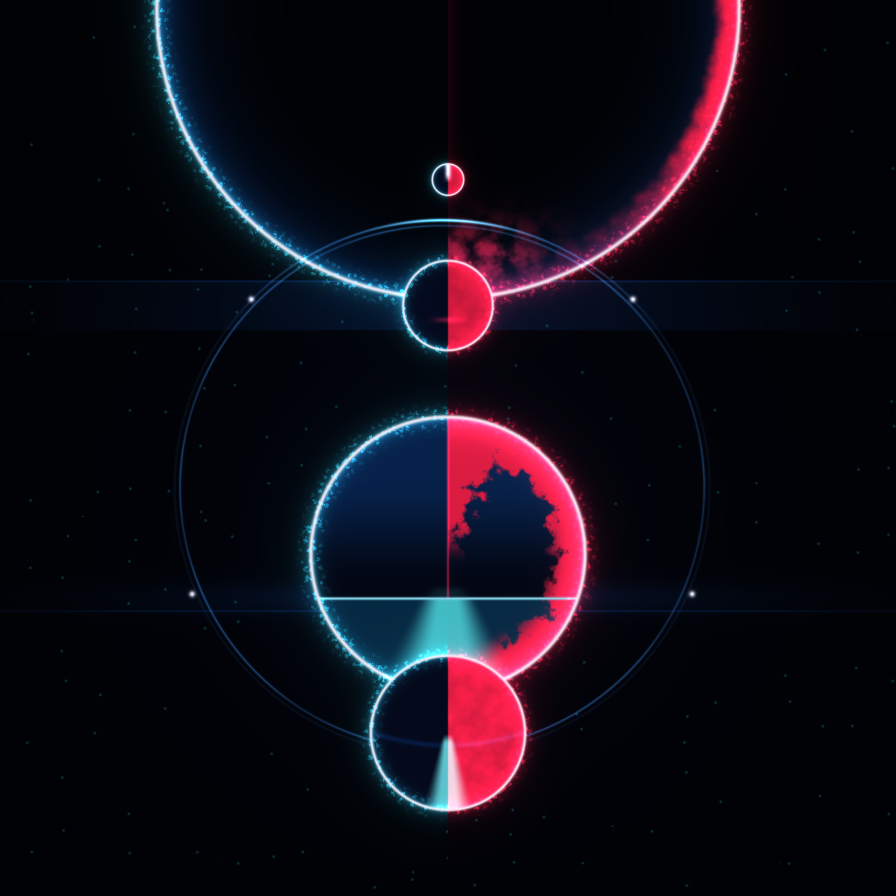
This background is drawn by a Shadertoy shader. Its source:

```glsl
// A column of neon-rimmed discs, split cyan and crimson, in a dark navy void.
// Circle distances give rims and halos; layered cellular noise erodes the
// crimson areas, and thin rings, flares and light cones complete the scene.

const vec3 CYAN    = vec3(0.16, 0.76, 0.88);
const vec3 CRIMSON = vec3(0.95, 0.12, 0.28);
const vec3 HOT     = vec3(0.95, 0.92, 0.96);
const vec3 NAVY    = vec3(0.010, 0.025, 0.075);
const vec3 BLUE    = vec3(0.025, 0.13, 0.29);
const vec3 VOID    = vec3(0.001, 0.004, 0.014);

// Discs: centre x, centre y, radius, rim width
const vec4 GIANT = vec4(0.5, 0.992, 0.325, 0.0042);
const vec4 TINY  = vec4(0.5, 0.7995, 0.0175, 0.0014);
const vec4 SMALL = vec4(0.5, 0.659, 0.050, 0.0025);
const vec4 MAIN  = vec4(0.5, 0.3815, 0.153, 0.0040);
const vec4 LOWER = vec4(0.5, 0.182, 0.086, 0.0030);

const vec3 ORBIT = vec3(0.4935, 0.4557, 0.2925); // centre, radius
const float ORBIT_GAP = 0.006;
const float UPPER_FLARE = 0.686;
const float LOWER_FLARE = 0.318;
const float HORIZON = 0.332;

float pixel() { return 1.0 / min(iResolution.x, iResolution.y); }

float gauss(float x, float w) { return exp(-x * x / (w * w)); }

vec2 hash2(vec2 p) {
    vec3 h = fract(p.xyx * vec3(0.1031, 0.1030, 0.0973));
    h += dot(h, h.yzx + 33.33);
    return fract((h.xx + h.yz) * h.zy);
}

// Distance to the nearest scattered point
float cellular(vec2 p) {
    vec2 cell = floor(p), f = fract(p);
    float nearest = 2.0;
    for (int j = -1; j <= 1; j++)
    for (int i = -1; i <= 1; i++) {
        vec2 o = vec2(i, j);
        nearest = min(nearest, length(o + hash2(cell + o) - f));
    }
    return nearest;
}

float erosion(vec2 p) {
    float sum = 0.0, amp = 0.5;
    for (int i = 0; i < 4; i++) {
        sum += amp * (1.0 - cellular(p));
        p = mat2(1.6, 1.2, -1.2, 1.6) * p + 7.3;
        amp *= 0.5;
    }
    return sum;
}

float discDistance(vec2 p, vec4 disc) { return length(p - disc.xy) - disc.z; }

float coverage(float d) { return smoothstep(pixel(), -pixel(), d); }

// Fills a disc, then adds its glow, ragged fringe and hot rim
vec3 drawDisc(vec3 col, vec2 p, vec4 disc, vec3 fill, float grain) {
    float d = discDistance(p, disc), w = disc.w;
    float side = smoothstep(-pixel(), pixel(), p.x - disc.x);
    float inside = coverage(d);
    vec3 tint = mix(CYAN, CRIMSON, side);
    col = mix(col, fill, inside);
    col += tint * inside * exp(min(d, 0.0) / (w * mix(1.4, 2.0, side))) * 0.65;
    float outer = max(d, 0.0);
    col += tint * (1.0 - inside) * (0.45 * exp(-outer / (w * 1.5)) + 0.13 * exp(-outer / (w * 5.0)));
    float fringe = smoothstep(0.57, 0.72, grain) * gauss(d, w * 2.4);
    col += tint * fringe * 0.6;
    return mix(col, HOT, 0.95 * gauss(d, max(w * 0.6, pixel())));
}

// Soft light widening downwards from an apex
float lightCone(vec2 p, vec2 apex, float base, float slope) {
    float drop = apex.y - p.y;
    float halfWidth = base + slope * max(drop, 0.0);
    return smoothstep(1.0, 0.25, abs(p.x - apex.x) / halfWidth) * smoothstep(0.0, 0.012, drop);
}

vec3 drawOrbit(vec2 p) {
    float d = length(p - ORBIT.xy) - ORBIT.z;
    float w = max(0.0013, pixel());
    float wear = 0.55 + 0.45 * sin(p.x * 31.0 + sin(p.y * 43.0));
    float top = smoothstep(0.62, 0.75, p.y);
    vec3 col = vec3(0.09, 0.22, 0.36) * (gauss(d, w) * (0.55 + 0.45 * wear)
             + gauss(d - ORBIT_GAP, w) * (0.2 + 0.8 * top));
    col += mix(CYAN, HOT, 0.3) * gauss(d - ORBIT_GAP, w * 1.4) * gauss(p.x - 0.5, 0.06) * top;
    // Mirrored glints where the orbit meets the flares
    vec2 m = vec2(abs(p.x - ORBIT.x), p.y);
    float glint = min(length(m - vec2(0.213, 0.666)), length(m - vec2(0.279, 0.337)));
    return col + HOT * gauss(glint, 0.0032);
}

void mainImage(out vec4 fragColor, in vec2 fragCoord) {
    vec2 p = (fragCoord - 0.5 * iResolution.xy) * pixel() + 0.5;
    float x = p.x - 0.5, right = smoothstep(-pixel(), pixel(), x);
    float grain = erosion(p * 34.0), fine = erosion(p * 110.0);

    // Void, horizontal flares and dust
    vec3 col = VOID + NAVY * 0.45 * exp(-7.0 * dot(p - vec2(0.5, 0.42), p - vec2(0.5, 0.42)));
    float band = smoothstep(0.630, 0.633, p.y) * smoothstep(UPPER_FLARE + 0.002, UPPER_FLARE, p.y);
    float lineWidth = max(0.0009, pixel());
    col += BLUE * 0.38 * band * gauss(x, 0.32);
    col += BLUE * (gauss(p.y - UPPER_FLARE, lineWidth) + gauss(p.y - LOWER_FLARE, lineWidth)) * 0.6 * gauss(x, 0.5);
    col += BLUE * 0.4 * gauss(p.y - HORIZON, 0.018) * gauss(x, 0.3);
    float dust = hash2(floor(p * 26.0)).x;
    col += CYAN * 0.25 * smoothstep(0.07, 0.0, cellular(p * 26.0)) * step(0.72, dust);

    // Giant disc: deep inner glow, crimson flank and haze
    float d = discDistance(p, GIANT);
    vec3 fill = VOID + BLUE * 0.95 * exp(d / 0.034);
    float flank = right * smoothstep(0.70, 0.90, p.y + 0.10 * (grain - 0.5));
    fill = mix(fill, CRIMSON * 0.9, flank * smoothstep(-0.031, -0.014, d + 0.012 * (grain - 0.5)));
    float haze = gauss(x - 0.035, 0.075) * gauss(p.y - 0.715, 0.035);
    fill += CRIMSON * right * (0.65 * haze * smoothstep(0.3, 0.75, grain) + 0.1 * exp(-x / 0.008));
    col = drawDisc(col, p, GIANT, fill, fine);
    col += drawOrbit(p);

    // Tiny and small discs
    vec3 halfFill = mix(NAVY * 1.5, CRIMSON * 0.85, right);
    float sliver = gauss(x, 0.003) * smoothstep(0.795, 0.807, p.y);
    col = drawDisc(col, p, TINY, halfFill + HOT * sliver, 0.0);
    float spot = gauss(x, 0.014) * gauss(p.y - 0.643, 0.003);
    col = drawDisc(col, p, SMALL, halfFill * (0.8 + 0.4 * grain) + CRIMSON * spot * 0.4, fine);

    // Main disc: eroded crimson, horizon and light cone
    d = discDistance(p, MAIN);
    float below = smoothstep(HORIZON + pixel(), HORIZON - pixel(), p.y);
    fill = mix(NAVY, BLUE, smoothstep(0.34, 0.47, p.y));
    fill = mix(fill, vec3(0.025, 0.16, 0.26), below);
    float hollow = length((p - vec2(0.566, 0.385)) * vec2(1.0, 0.6)) - 0.056;
    float red = smoothstep(-0.005, 0.006, hollow + 0.05 * (grain - 0.5) + 0.015 * (fine - 0.5));
    red *= max(smoothstep(0.37, 0.42, p.y), smoothstep(-0.052, -0.022, d)) * right;
    fill = mix(fill, CRIMSON * 0.9, red);
    fill += vec3(0.4, 0.15, 0.25) * right * exp(d / 0.012);
    float cone = lightCone(p, vec2(0.5, 0.349), 0.024, 0.52);
    fill = mix(fill, vec3(0.30, 0.83, 0.85), cone * mix(0.13, 0.85, below));
    fill += CRIMSON * 0.5 * gauss(x, 0.0015) * (1.0 - below);
    fill = mix(fill, mix(CYAN, HOT, 0.45), gauss(p.y - HORIZON, max(0.0016, pixel())));
    col = drawDisc(col, p, MAIN, fill, fine);

    // Lower disc with its own cone
    fill = mix(NAVY * 1.4, CRIMSON * (0.75 + 0.4 * grain), right);
    fill += BLUE * 0.5 * gauss(p.y - 0.168 - x * x * 2.0, 0.003);
    cone = lightCone(p, LOWER.xy, 0.006, 0.29);
    fill = mix(fill, mix(vec3(0.40, 0.84, 0.88), HOT, right), cone * 0.9);
    col = drawDisc(col, p, LOWER, fill, fine);

    fragColor = vec4(clamp(col, 0.0, 1.0), 1.0);
}
```
